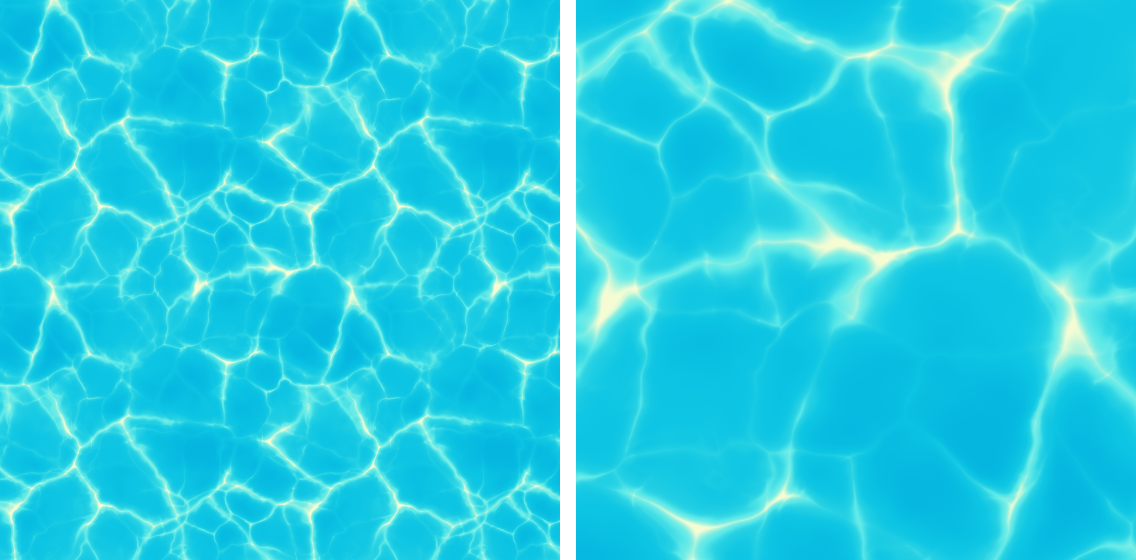
Left: the whole. Right: its middle third, enlarged.
A Shadertoy shader for this texture:

```glsl
const float REPEATS = 1.873;        // tiles across and down
const float LARGE_CELLS = 4.0;      // cells per tile, main web
const float SMALL_CELLS = 7.0;      // cells per tile, faint web
const float WARP = 0.11;            // bending of the webs, in tiles
const float CORE_SHARPNESS = 15.0;  // higher is a thinner line
const float HALO_SHARPNESS = 5.0;   // higher is a tighter halo
const float NODE_SHARPNESS = 13.0;  // higher is a smaller sparkle
const float SHADE_DEPTH = 0.50;     // broad light and dark patches
const float FIBRE_LIGHT = 0.24;     // fine streaks beside the lines

const vec3 DEEP    = vec3(0.02, 0.715, 0.875);
const vec3 POOL    = vec3(0.05, 0.77, 0.89);
const vec3 SHALLOW = vec3(0.13, 0.81, 0.89);
const vec3 GLOW    = vec3(0.36, 0.91, 0.91);
const vec3 SPARK   = vec3(0.96, 0.99, 0.83);

float hash(vec2 p) {
    return fract(sin(dot(p, vec2(127.1, 311.7))) * 43758.55);
}

// Wraps a lattice cell so that everything repeats with the tile
vec2 wrapCell(vec2 cell, float period) {
    return floor(mod(cell + 0.5, period));
}

float noise(vec2 p, float period, float seed) {
    vec2 i = floor(p), f = p - i;
    f = f * f * f * (f * (f * 6.0 - 15.0) + 10.0);
    float a = hash(wrapCell(i, period) + seed);
    float b = hash(wrapCell(i + vec2(1, 0), period) + seed);
    float c = hash(wrapCell(i + vec2(0, 1), period) + seed);
    float d = hash(wrapCell(i + vec2(1, 1), period) + seed);
    return mix(mix(a, b, f.x), mix(c, d, f.x), f.y);
}

// Layered noise over one tile, about 0 to 1
float fbm(vec2 tile, float period, float seed) {
    float sum = 0.0, weight = 0.54;
    for (int i = 0; i < 4; i++) {
        sum += weight * noise(tile * period, period, seed);
        period *= 2.0;
        weight *= 0.5;
        seed += 17.3;
    }
    return sum;
}

// Cellular web: x is zero on cell borders, y is zero where borders meet
vec2 web(vec2 tile, float cells, float seed) {
    vec2 p = tile * cells, home = floor(p);
    vec3 nearest = vec3(9.0);
    for (int y = -2; y <= 2; y++)
    for (int x = -2; x <= 2; x++) {
        vec2 cell = home + vec2(x, y);
        vec2 id = wrapCell(cell, cells) + seed;
        vec2 point = cell + 0.06 + 0.88 * vec2(hash(id), hash(id + 41.7));
        float d = distance(p, point);
        if (d < nearest.x) nearest = vec3(d, nearest.xy);
        else if (d < nearest.y) nearest = vec3(nearest.x, d, nearest.y);
        else nearest.z = min(nearest.z, d);
    }
    return nearest.yz - nearest.x;
}

// Light focused along a web: thin core, soft halo, sparkling nodes
float caustic(vec2 tile, float cells, float seed) {
    vec2 edge = web(tile, cells, seed);
    float strength = smoothstep(0.28, 0.72, fbm(tile, 5.0, seed + 5.0));
    float core = 0.62 * exp(-edge.x * CORE_SHARPNESS);
    float halo = 0.24 * exp(-edge.x * HALO_SHARPNESS);
    float node = 0.75 * exp(-edge.y * NODE_SHARPNESS);
    return core * mix(0.12, 1.0, strength) + halo * mix(0.4, 1.0, strength)
         + node * strength * strength;
}

// Fine ridges drawn out by the noise
float fibres(vec2 tile) {
    float ridge = 1.0 - abs(2.0 * fbm(tile, 12.0, 61.0) - 1.0);
    return pow(ridge, 9.0);
}

vec3 waterColour(float light) {
    vec3 colour = mix(DEEP, POOL, smoothstep(-0.02, 0.18, light));
    colour = mix(colour, SHALLOW, smoothstep(0.16, 0.38, light));
    colour = mix(colour, GLOW, smoothstep(0.34, 0.70, light));
    return mix(colour, SPARK, smoothstep(0.60, 1.45, light));
}

void mainImage(out vec4 fragColor, in vec2 fragCoord) {
    vec2 tile = fragCoord / iResolution.xy * REPEATS;

    // Bend the webs as ripples would
    vec2 bend = vec2(fbm(tile, 5.0, 3.0), fbm(tile, 5.0, 29.0)) - 0.5;
    vec2 bent = tile + WARP * bend;

    float large = caustic(bent, LARGE_CELLS, 11.0);
    float small = caustic(bent - 0.5 * WARP * bend.yx, SMALL_CELLS, 83.0);
    float patches = smoothstep(0.3, 0.7, fbm(tile, 3.0, 47.0));
    float shade = SHADE_DEPTH * (fbm(tile, 4.0, 71.0) - 0.36);

    float light = shade + large + small * mix(0.22, 0.62, patches);
    light += FIBRE_LIGHT * fibres(bent) * smoothstep(0.1, 0.5, light);

    fragColor = vec4(waterColour(light), 1.0);
}
```
